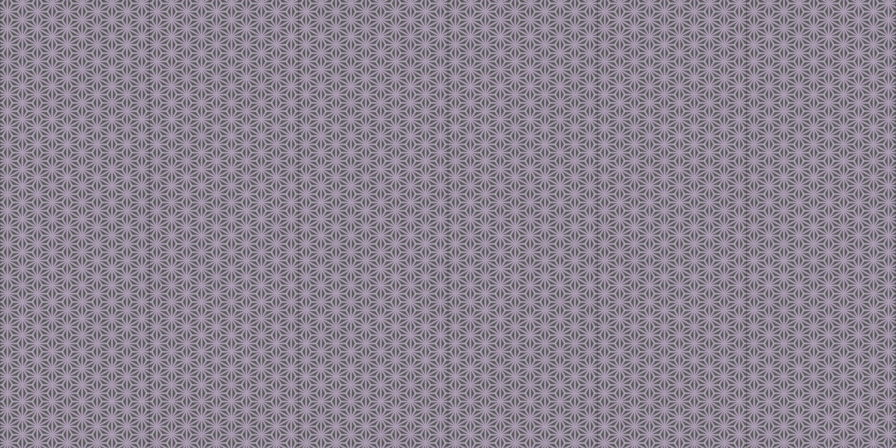
Write a WebGL 2 fragment shader that draws this pattern.

```glsl
#version 300 es
precision highp float;
// Lavender hemp-leaf lattice of six-fold stars on warm grey, in tiles with faint seams.

#define TILES_DOWN 3.0
#define ROWS_PER_TILE 9.0
#define COLUMNS_PER_TILE 10.0
#define LINE_HALF_WIDTH 0.056
#define EDGE_SOFTNESS 0.02
#define SEAM_WIDTH 0.008
#define SEAM_STRENGTH 0.16
#define TONE_VARIATION 0.025
#define GROUND vec3(0.345, 0.335, 0.345)
#define LAVENDER vec3(0.665, 0.612, 0.695)
#define PALE_GREY vec3(0.69, 0.70, 0.73)

uniform vec2 u_resolution;
out vec4 fragColor;

const float COLUMN_STEP = 0.8660254;

float hash(vec2 p) {
    return fract(sin(dot(p, vec2(41.7, 289.3))) * 4375.85);
}

// Distance to a family of parallel lines through the lattice points.
float parallelLines(vec2 p, vec2 normal) {
    float c = dot(p, normal) / COLUMN_STEP;
    return abs(c - round(c)) * COLUMN_STEP;
}

// Offset from the nearest star centre of the triangular lattice.
vec2 nearestStar(vec2 p) {
    vec2 cell = vec2(2.0 * COLUMN_STEP, 1.0);
    vec2 a = p - cell * round(p / cell);
    vec2 shifted = p - 0.5 * cell;
    vec2 b = shifted - cell * round(shifted / cell);
    return dot(a, a) < dot(b, b) ? a : b;
}

void main() {
    vec2 tile = gl_FragCoord.xy / u_resolution.y * TILES_DOWN;
    vec2 p = tile * vec2(COLUMNS_PER_TILE * COLUMN_STEP, ROWS_PER_TILE);
    p += vec2(-1.5 * COLUMN_STEP, 0.2);
    float pixel = TILES_DOWN * ROWS_PER_TILE / u_resolution.y;

    // Long edges join star centres; short spokes end at triangle centres.
    vec2 slant = vec2(0.5, COLUMN_STEP);
    vec2 star = nearestStar(p);
    float edges = min(parallelLines(p, vec2(1.0, 0.0)),
        min(parallelLines(p, slant), parallelLines(p, vec2(-slant.x, slant.y))));
    float spokes = min(abs(star.y),
        min(abs(dot(star, slant.yx)), abs(dot(star, vec2(-slant.y, slant.x)))));
    float soft = EDGE_SOFTNESS + 0.55 * pixel;
    float lines = 1.0 - smoothstep(LINE_HALF_WIDTH - soft, LINE_HALF_WIDTH + soft,
        min(edges, spokes));

    // Greyer joints where three short spokes meet.
    float joint = smoothstep(0.38, 0.56, length(star));
    vec3 lineColor = mix(LAVENDER, PALE_GREY, 0.6 * joint);
    vec3 color = mix(GROUND, lineColor, lines);

    // Slight tone change from star to star.
    vec2 starId = round((p - star) * vec2(1.0 / COLUMN_STEP, 2.0));
    color *= 1.0 + TONE_VARIATION * (hash(starId) - 0.5);

    // Faint dark seam along the upright tile borders.
    float seam = abs(tile.x - round(tile.x));
    color *= 1.0 - SEAM_STRENGTH * (1.0 - smoothstep(0.0, SEAM_WIDTH, seam));

    fragColor = vec4(color, 1.0);
}
```
